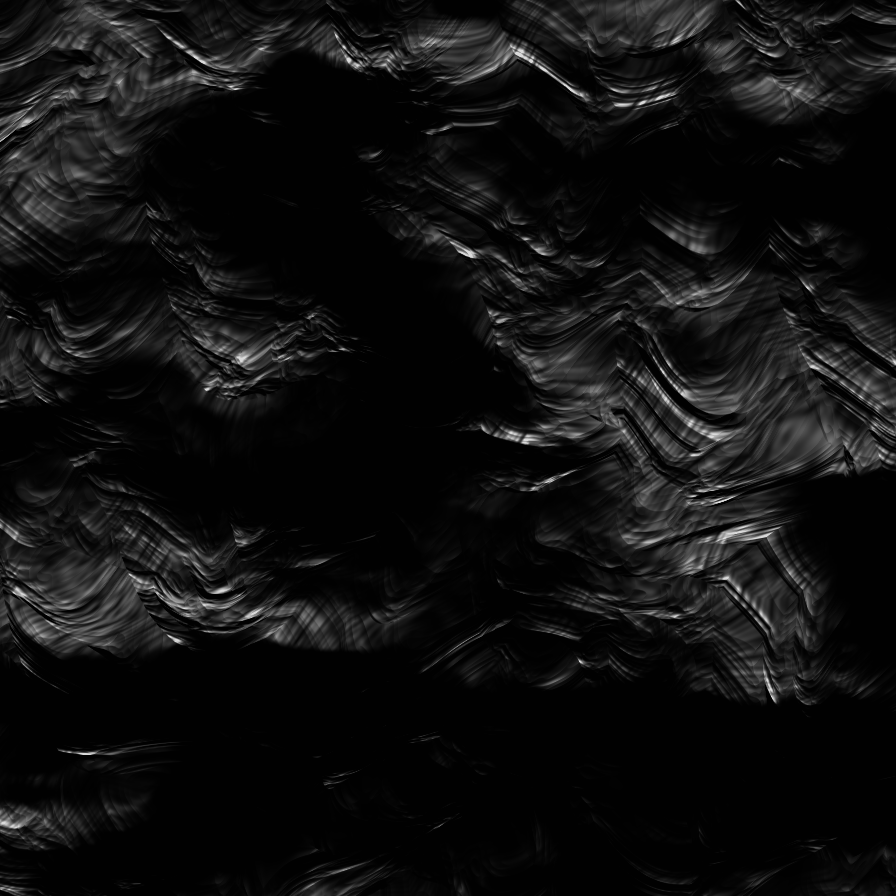
Write a three.js fragment shader that draws this texture.

```glsl
varying vec2 vUv;

const float TAU = 6.2832;
const vec3 ROCK_TINT = vec3(1.0);
const float SHADOW_LEVEL = 0.004;

float hash(vec2 cell) {
  vec3 q = fract(cell.xyx * 0.1031);
  q += dot(q, q.yzx + 33.33);
  return fract((q.x + q.y) * q.z);
}

// Slope of one lattice corner, projected on the offset from it
float corner(vec2 cell, vec2 offset) {
  float angle = TAU * hash(cell);
  return dot(vec2(cos(angle), sin(angle)), offset);
}

float gradientNoise(vec2 p) {
  vec2 i = floor(p);
  vec2 f = p - i;
  vec2 w = f * f * f * (f * (f * 6.0 - 15.0) + 10.0);
  vec2 s = vec2(1.0, 0.0);
  float low = mix(corner(i, f), corner(i + s.xy, f - s.xy), w.x);
  float high = mix(corner(i + s.yx, f - s.yx), corner(i + s.xx, f - s.xx), w.x);
  return mix(low, high, w.y);
}

vec2 rotate(vec2 p, float angle) {
  float c = cos(angle);
  float s = sin(angle);
  return vec2(c * p.x - s * p.y, s * p.x + c * p.y);
}

// Shifts the plane both ways with creased spines
vec2 fold(vec2 p, float frequency, float depth, float seed) {
  vec2 q = rotate(p, seed) * frequency + seed;
  return p + depth * abs(vec2(gradientNoise(q), gradientNoise(q + 31.7)));
}

// Wide, flat swells that decide which slopes catch light
float swell(vec2 p) {
  vec2 q = fold(p, 3.5, 0.12, 3.7) * vec2(2.3, 5.0) + 52.6;
  float sum = 0.12 * cos(TAU * (p.y - 0.68));
  float amplitude = 1.0;
  for (int i = 0; i < 4; i++) {
    sum += amplitude * gradientNoise(q);
    q = rotate(q, 0.4) * 2.0 + 5.3;
    amplitude *= 0.52;
  }
  return sum;
}

// Steep below, fading above
float leaningSwell(vec2 p, float lean) {
  return swell(p + vec2(0.0, lean * swell(p)));
}

// Creased height field
float crags(vec2 p) {
  vec2 q = fold(fold(p, 4.5, 0.17, 41.2), 10.0, 0.06, 12.9);
  q = rotate(q, -0.2) * vec2(6.0, 11.0) + 8.6;
  float sum = 0.0;
  float amplitude = 0.09;
  for (int i = 0; i < 4; i++) {
    sum += amplitude * abs(gradientNoise(q));
    q = rotate(q, 0.6) * 2.0 + 7.1;
    amplitude *= 0.45;
  }
  return sum;
}

float slopeToward(vec2 p, vec2 direction, float stride) {
  return (crags(p + direction * stride) - crags(p)) / stride;
}

// Fine diagonal streaks
float fibres(vec2 p) {
  vec2 q = rotate(fold(p, 5.0, 0.11, 63.4), -0.65);
  float coarse = gradientNoise(q * vec2(18.0, 80.0));
  float fine = gradientNoise(q * vec2(32.0, 180.0) + 29.5);
  return max(0.0, 1.0 + 0.7 * coarse + 1.1 * fine);
}

void main() {
  // Grazing light from below
  vec2 lightDirection = normalize(vec2(0.35, 1.0));
  float slope = slopeToward(vUv, lightDirection, 0.0015);

  // Ragged lit patches, then relief and grain inside them
  float patchLight = smoothstep(-0.08, 0.52, leaningSwell(vUv, 0.07) + 0.05 * slope);
  float relief = max(0.0, 0.85 + 0.33 * slope);
  float brightness = 0.28 * patchLight * relief * fibres(vUv);

  gl_FragColor = vec4(ROCK_TINT * min(brightness, 0.85) + SHADOW_LEVEL, 1.0);
}
```
